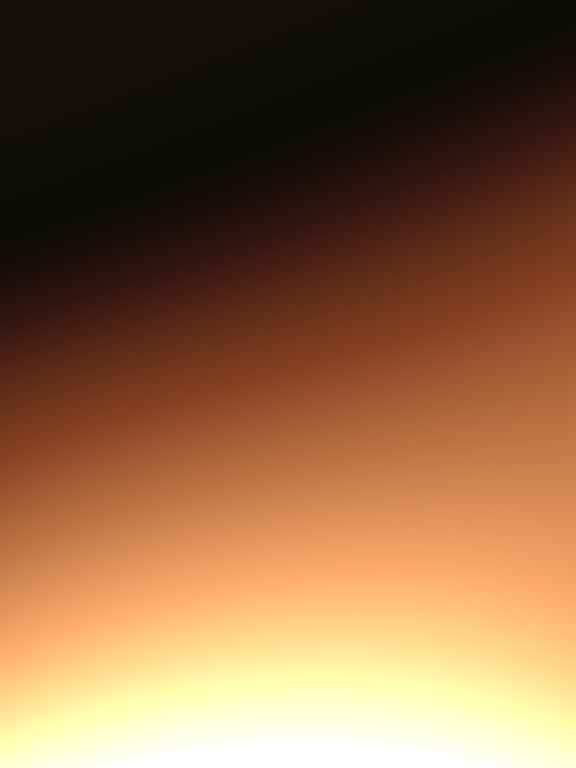
Write a Shadertoy shader that draws this background.

```glsl
// A warm glow rising from the lower edge, fading through amber and rust into tilted darkness.

// Tilt of the dark upper bands and the heights over which it grows
const float TILT = 0.15;
const vec2 TILT_RANGE = vec2(-0.1, 0.9);

// Downward bow of the bright lower bands and the heights over which it fades
const float BOW = 0.075;
const vec2 BOW_RANGE = vec2(0.1, 0.7);

// Colour stops: rgb, then height on the central axis
const int STOP_COUNT = 11;
const vec4 GLOW_STOPS[STOP_COUNT] = vec4[STOP_COUNT](
    vec4(1.00, 1.00, 1.00, 0.030),
    vec4(1.00, 1.00, 0.69, 0.115),
    vec4(1.00, 0.87, 0.57, 0.165),
    vec4(1.00, 0.68, 0.43, 0.245),
    vec4(0.77, 0.47, 0.28, 0.375),
    vec4(0.52, 0.25, 0.13, 0.520),
    vec4(0.35, 0.16, 0.09, 0.620),
    vec4(0.20, 0.08, 0.06, 0.700),
    vec4(0.10, 0.05, 0.045, 0.765),
    vec4(0.04, 0.045, 0.02, 0.830),
    vec4(0.075, 0.06, 0.04, 1.000)
);

// Height on the central axis that shares its colour with this point
float bandHeight(vec2 uv) {
    float side = 2.0 * uv.x - 1.0;
    float tilt = TILT * smoothstep(TILT_RANGE.x, TILT_RANGE.y, uv.y);
    float bow = BOW * (1.0 - smoothstep(BOW_RANGE.x, BOW_RANGE.y, uv.y));
    return uv.y - tilt * side + bow * side * side;
}

// Blend through the stops in order of height
vec3 glowColor(float height) {
    vec3 color = GLOW_STOPS[0].rgb;
    for (int i = 1; i < STOP_COUNT; i++) {
        float start = GLOW_STOPS[i - 1].a;
        float span = GLOW_STOPS[i].a - start;
        color = mix(color, GLOW_STOPS[i].rgb, clamp((height - start) / span, 0.0, 1.0));
    }
    return color;
}

void mainImage(out vec4 fragColor, in vec2 fragCoord) {
    vec2 uv = fragCoord / iResolution.xy;
    fragColor = vec4(glowColor(bandHeight(uv)), 1.0);
}
```
